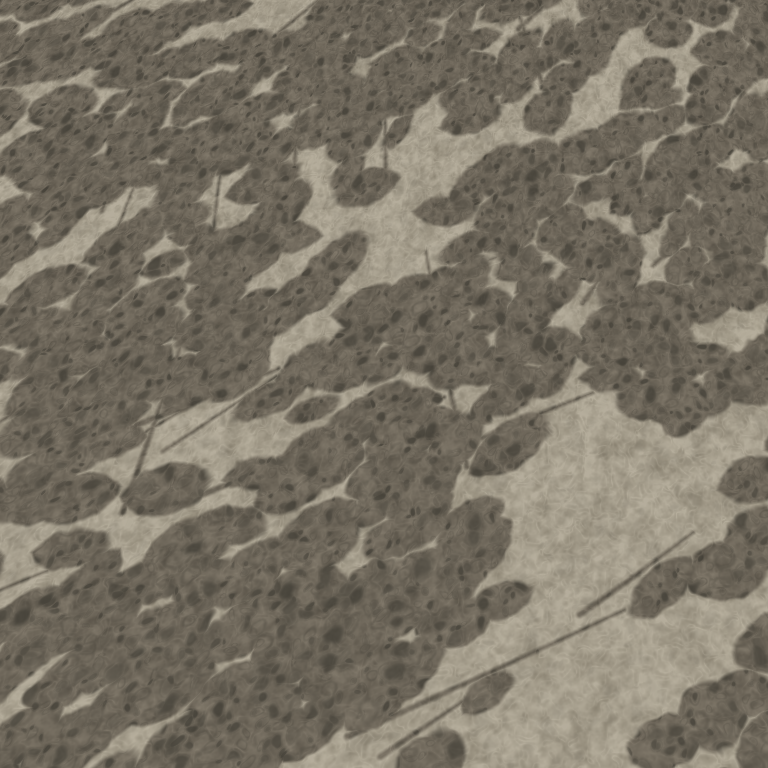
Give the GLSL for this texture, as a Shadertoy shader.

```glsl
// Dappled shadow of leafy branches falling across a mottled plaster wall.

const vec3 PLASTER_LIGHT = vec3(0.71, 0.68, 0.61);
const vec3 PLASTER_DARK  = vec3(0.52, 0.49, 0.425);
const vec3 SHADE_LIGHT   = vec3(0.510, 0.478, 0.422);
const vec3 SHADE_DARK    = vec3(0.350, 0.325, 0.282);
const vec3 SPOT_COLOR    = vec3(0.235, 0.225, 0.195);
const float SHRINK = 0.45;        // how much features shrink toward the top
const float VANISH_X = 0.8;       // horizontal centre of the perspective
const float LEAF_CELL = 0.08;
const float LEAF_LENGTH = 0.070;  // half length
const float LEAF_TILT = 0.55;
const float SPOT_CELL = 0.030;
const float EDGE_BLUR = 0.0032;
const int LEAF_LAYERS = 2;
const int STEM_COUNT = 44;

float hash(vec2 p) {
    vec3 q = fract(vec3(p.xyx) * 0.1031);
    q += dot(q, q.yzx + 33.33);
    return fract((q.x + q.y) * q.z);
}

vec2 hash2(vec2 p) { return vec2(hash(p), hash(p + 57.3)); }

mat2 rotation(float a) { return mat2(cos(a), -sin(a), sin(a), cos(a)); }

float noise(vec2 p) {
    vec2 i = floor(p), f = fract(p);
    f = f * f * (3.0 - 2.0 * f);
    return mix(mix(hash(i), hash(i + vec2(1, 0)), f.x),
               mix(hash(i + vec2(0, 1)), hash(i + vec2(1, 1)), f.x), f.y);
}

float fbm(vec2 p) {
    float sum = 0.0, amp = 0.5;
    for (int i = 0; i < 3; i++) {
        sum += amp * noise(p);
        p = rotation(0.6) * p * 2.03 + 11.7;
        amp *= 0.55;
    }
    return sum / 0.926;
}

// Rounded at the base, pointed at the tip.
float leafDistance(vec2 p, float a, float b) {
    float oval = (length(p / vec2(a, b)) - 1.0) * b;
    float r = (a * a + b * b) / (2.0 * b);
    float lens = length(vec2(p.x, abs(p.y) + r - b)) - r;
    return mix(oval, lens, smoothstep(-0.8, 0.8, p.x / a));
}

// Chance of a leaf: slanted clumps with a clearing at the lower right.
float foliage(vec2 p) {
    vec2 q = rotation(0.5) * p;
    float clump = 0.6 * noise(q * vec2(3.0, 6.0) + 20.0) + 0.4 * noise(q * vec2(6.0, 15.0) + 53.0);
    float clearing = smoothstep(0.22, 0.05, abs(p.x + 0.04)) * smoothstep(0.75, 0.5, p.y);
    return clamp((clump - 0.24 - 0.40 * clearing) * 3.6, 0.12, 1.0);
}

float leaves(vec2 p) {
    float d = 1.0;
    for (int layer = 0; layer < LEAF_LAYERS; layer++) {
        vec2 shift = vec2(0.37, 0.53) * float(layer);
        vec2 base = floor(p / LEAF_CELL + shift);
        for (int k = 0; k < 9; k++) {
            vec2 id = base + vec2(k % 3 - 1, k / 3 - 1);
            vec2 seed = id + 40.0 + 71.0 * float(layer);
            vec2 center = (id - shift + 0.05 + 0.9 * hash2(seed)) * LEAF_CELL;
            if (hash(seed + 9.1) > foliage(center)) continue;
            float tilt = LEAF_TILT + (hash(seed + 3.7) - 0.5) * 1.1;
            vec2 q = rotation(tilt) * (p - center);
            if (hash(seed + 5.2) < 0.6) q.x = -q.x;
            float a = LEAF_LENGTH * mix(0.58, 1.08, hash(seed + 7.9));
            d = min(d, leafDistance(q, a, a * mix(0.46, 0.70, hash(seed + 2.3))));
        }
    }
    return d;
}

float stems(vec2 p) {
    float d = 1.0;
    for (int i = 0; i < STEM_COUNT; i++) {
        vec2 seed = vec2(float(i) * 3.1, 17.0);
        vec2 start = hash2(seed) * vec2(1.8, 1.4) - vec2(1.4, 0.1);
        float angle = mix(0.35, 1.0, hash(seed + 4.0));
        if (i % 5 == 0) angle += 1.1;
        float span = mix(0.10, 0.45, hash(seed + 8.0));
        vec2 q = rotation(angle) * (p - start);
        q.y += 0.25 * (hash(seed + 2.0) - 0.3) * q.x * (q.x - span);
        float along = clamp(q.x, 0.0, span);
        q.x -= along;
        float width = mix(0.0035, 0.0065, hash(seed + 6.0));
        d = min(d, length(q) - width * (1.0 - 0.5 * along / span));
    }
    return d;
}

// Soft dark pits of uneven size and strength, some with a faint rim.
float spots(vec2 p, float cell) {
    float dark = 0.0;
    vec2 base = floor(p / cell);
    for (int k = 0; k < 9; k++) {
        vec2 id = base + vec2(k % 3 - 1, k / 3 - 1);
        vec2 seed = id + 200.0;
        vec2 q = rotation(hash(seed + 1.0) * 2.0) * (p - (id + hash2(seed)) * cell);
        float size = cell * mix(0.17, 0.46, pow(hash(seed + 6.0), 2.0));
        float r = length(q * vec2(0.85, 1.2)) / size;
        float strength = hash(seed + 12.0);
        float pit = smoothstep(1.4, 0.5, r) * smoothstep(0.15, 0.95, strength);
        float rim = 0.28 * smoothstep(0.5, 0.0, abs(r - 1.1));
        dark = max(dark, max(pit, rim));
    }
    return dark;
}

void mainImage(out vec4 fragColor, in vec2 fragCoord) {
    vec2 uv = fragCoord / iResolution.xy;

    // Receding wall coordinates
    float scale = 1.0 - SHRINK * uv.y;
    vec2 p = vec2((uv.x - VANISH_X) / scale, -log(scale) / SHRINK);
    vec2 wobble = vec2(noise(p * 70.0), noise(p * 70.0 + 31.0)) - 0.5;

    // Shadow outline
    float d = min(leaves(p + wobble * 0.006), stems(p)) * scale;
    float shade = smoothstep(EDGE_BLUR, -EDGE_BLUR, d);

    // Surface grain: fine blotches, short creases and dark pits
    float grain = fbm(p * 75.0);
    float crease = 1.0 - abs(2.0 * noise(p * 130.0 + wobble * 2.0) - 1.0);
    float mottle = clamp(0.56 + 0.85 * (grain - 0.5) + 0.30 * (crease - 0.6), 0.0, 1.0);
    vec2 pitted = p + wobble * 0.008;
    float pits = max(spots(pitted, SPOT_CELL), 0.8 * spots(pitted + 3.7, SPOT_CELL * 0.72));

    float blotch = noise(p * 28.0 + 9.0);
    vec3 plaster = mix(PLASTER_DARK, PLASTER_LIGHT, clamp(mottle + 0.14 + 0.3 * (blotch - 0.5), 0.0, 1.0));
    plaster *= 1.0 - 0.06 * pits;
    vec3 shadow = mix(SHADE_DARK, SHADE_LIGHT, mottle);
    shadow = mix(shadow, SPOT_COLOR, 0.70 * pits);

    fragColor = vec4(mix(plaster, shadow, shade), 1.0);
}
```
